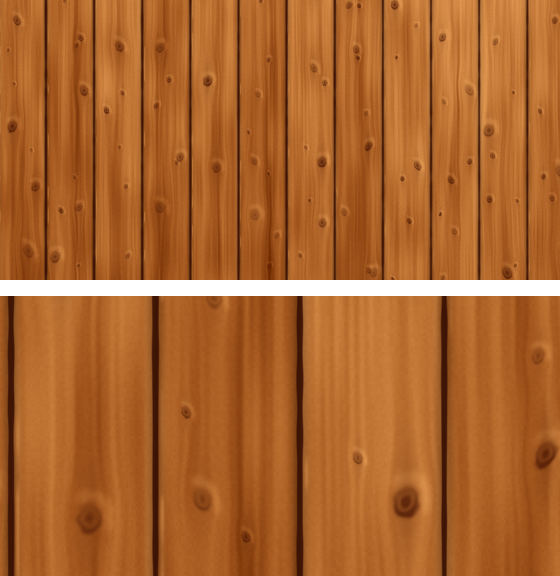
Top: the whole. Bottom: its middle third, enlarged.
Write a Shadertoy shader that draws this texture.

```glsl
// Wall of vertical varnished pine boards with knots, streaky grain and dark seams.

const float BOARD_WIDTH = 0.1719;  // in canvas heights
const float FIRST_OFFSET = 0.045;  // part of the first board cut off at the left
const float SEAM_HALF = 0.0036;

const vec3 SEAM_COLOR = vec3(0.22, 0.06, 0.01);
const vec3 KNOT_COLOR = vec3(0.32, 0.11, 0.02);
const vec3 DARK_WOOD = vec3(0.47, 0.19, 0.02);
const vec3 MID_WOOD = vec3(0.66, 0.36, 0.13);
const vec3 LIGHT_WOOD = vec3(0.84, 0.55, 0.28);

float hash(vec2 p) {
    return fract(sin(dot(p, vec2(127.1, 311.7))) * 43758.5);
}

float noise(vec2 p) {
    vec2 i = floor(p), f = fract(p);
    f = f * f * (3.0 - 2.0 * f);
    return mix(mix(hash(i), hash(i + vec2(1, 0)), f.x),
               mix(hash(i + vec2(0, 1)), hash(i + vec2(1, 1)), f.x), f.y);
}

float bell(float x) {
    return exp(-x * x);
}

// Scatters knots along a board: x = sideways grain bend, y = darkness, z = sheen.
vec3 knots(vec2 q, float board, float spacing, float radius, float chance) {
    vec3 sum = vec3(0.0);
    float shift = hash(vec2(board, radius * 900.0));
    float cell = floor(q.y / spacing + shift);
    for (int j = -1; j <= 1; j++) {
        vec2 id = vec2(board * 3.7 + radius * 500.0, cell + float(j));
        if (hash(id) > chance) continue;
        vec2 center = vec2((hash(id + 7.3) - 0.5) * 0.62 * BOARD_WIDTH,
                           (id.y - shift + 0.15 + 0.7 * hash(id + 3.1)) * spacing);
        float r = radius * mix(0.65, 1.3, hash(id + 9.7));
        vec2 d = (q - center) / r;
        d.y += (hash(id + 5.9) - 0.5) * 0.9 * d.x;
        float wobble = 0.25 * (noise(d * 1.7 + id) - 0.5);
        float dist = length(d * vec2(1.0, 0.85)) + wobble;
        float strength = mix(0.4, 1.0, hash(id + 1.9));
        float ring = 0.75 * bell((dist - 0.85) / 0.25) * (0.65 - 0.35 * d.y);
        float core = 0.8 * bell(dist / 0.5);
        float tail = 0.22 * bell(d.x / 0.8) * bell(d.y / 4.0);
        sum.x += d.x * r * 0.6 * bell(length(d * vec2(0.45, 0.28)));
        sum.y += strength * (max(ring, 0.0) + core + tail);
        sum.z += bell((dist - 1.6) / 0.5) * smoothstep(-0.5, 1.5, d.x + d.y);
    }
    return sum;
}

// Tone of the grain: fine fibres, broad bands, smudges and a dark heart streak.
float grain(vec2 q, float board) {
    vec2 seed = vec2(board * 17.3, board * 5.1);
    float sway = 0.012 * (noise(vec2(board * 9.1, q.y * 3.0)) - 0.5);
    float x = q.x + sway;
    float fibres = noise(vec2(x * 170.0, q.y * 5.0) + seed) - 0.5;
    float bands = noise(vec2(x * 60.0, q.y * 1.6) + seed) - 0.5;
    float smudge = noise(vec2(x * 16.0, q.y * 7.0) + seed) - 0.5;
    float heartX = (hash(seed) - 0.5) * 0.06;
    float heart = bell((x - heartX) / 0.02) * noise(vec2(x * 130.0, q.y * 3.0) + seed);
    float pores = hash(floor(q * vec2(330.0, 260.0)) + seed) - 0.5;
    return 0.22 * fibres + 0.26 * bands + 0.24 * smudge + 0.05 * pores
         - 0.5 * heart * hash(seed + 2.7);
}

vec3 woodColor(float tone) {
    vec3 low = mix(DARK_WOOD, MID_WOOD, clamp(tone * 2.0, -0.5, 1.0));
    return max(mix(low, LIGHT_WOOD, clamp(tone * 2.0 - 1.0, 0.0, 1.15)), 0.0);
}

void mainImage(out vec4 fragColor, in vec2 fragCoord) {
    vec2 p = fragCoord / iResolution.y;
    vec2 uv = fragCoord / iResolution.xy;
    float pixel = 1.0 / iResolution.y;

    // Board index and position measured from the board's centre line
    float across = p.x / BOARD_WIDTH + FIRST_OFFSET;
    float board = floor(across);
    vec2 q = vec2((fract(across) - 0.5) * BOARD_WIDTH, p.y);

    // Wood tone with light falling from the upper right
    vec3 knot = knots(q, board, 0.27, 0.014, 0.8) + knots(q, board, 0.19, 0.007, 0.65);
    float tone = 0.63 + grain(q - vec2(knot.x, 0.0), board);
    tone += 0.26 * (uv.y - 0.5) + 0.14 * (uv.x - 0.5);
    tone += 0.2 * (hash(vec2(board, 4.2)) - 0.5);
    tone += 0.16 * bell((uv.x - 0.81) / 0.06) + 0.2 * knot.z;
    vec3 color = woodColor(tone);
    color = mix(color, KNOT_COLOR, clamp(knot.y, 0.0, 0.85));

    // Rounded edges: soft shade, and a worn bright rim on the left side
    float edge = 0.5 * BOARD_WIDTH - abs(q.x);
    color *= 1.0 - 0.25 * bell(edge / 0.009);
    float wear = smoothstep(0.5, 0.85, noise(vec2(board * 8.3, p.y * 22.0)));
    float rim = bell((q.x + 0.5 * BOARD_WIDTH - 0.008) / 0.0025);
    color = mix(color, LIGHT_WOOD, 0.55 * rim * wear);

    // Dark seam between boards, slightly uneven in width
    float seamId = floor(across + 0.5);
    float width = SEAM_HALF * mix(0.75, 1.25, noise(vec2(seamId * 6.1, p.y * 30.0)));
    width *= mix(1.1, 0.8, uv.x);
    float seam = 1.0 - smoothstep(width - pixel, width + pixel, edge);
    color = mix(color, SEAM_COLOR, 0.92 * seam);

    fragColor = vec4(color, 1.0);
}
```
